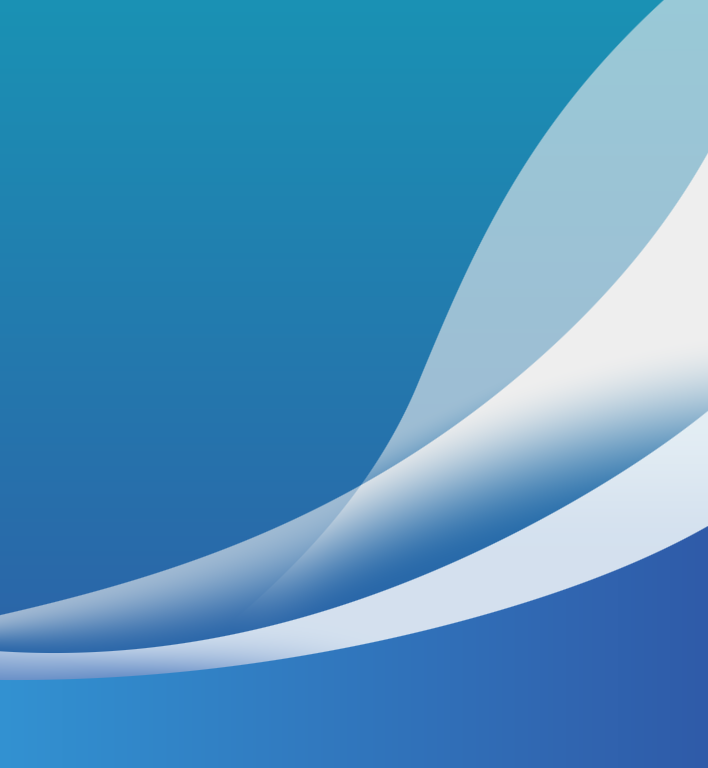
This background is drawn by a Shadertoy shader. Its source:

```glsl
// Abstract backdrop: a teal-to-blue sky crossed by a translucent sail,
// a fading white ribbon and a pale band above a blue floor.
// Each edge is a polynomial curve, filled with gradients and layered back to front.

// Antialiased coverage of the region where d is positive
float cover(float d) {
    return clamp(0.5 + d / fwidth(d), 0.0, 1.0);
}

// Edge heights as functions of x
float ribbonTop(float x) {
    return 0.199 + x * (0.21 + 0.12 * x + 0.235 * x * x + 0.037 * pow(x, 12.0));
}

float bandTop(float x) {
    return 0.152 + x * (-0.06 + 0.395 * x - 0.03 * x * x + 0.008 * pow(x, 12.0));
}

float floorTop(float x) {
    return 0.1146 + x * (-0.008 + 0.192 * x + 0.0165 * pow(x, 8.0));
}

// Left edge of the sail as a function of y, bending around mid height
float sailLeft(float y) {
    float t = y - 0.5;
    float slope = t > 0.0 ? 0.45 + 0.98 * t * t : 0.45 - 1.15 * t + 0.45 * t * t;
    return 0.59 + t * slope;
}

void mainImage(out vec4 fragColor, in vec2 fragCoord) {
    vec2 p = fragCoord / iResolution.xy;
    float top = ribbonTop(p.x);
    float middle = bandTop(p.x);
    float bottom = floorTop(p.x);
    vec3 white = vec3(0.933);

    // Sky
    vec3 sky = mix(vec3(0.165, 0.40, 0.66), vec3(0.10, 0.57, 0.705),
                   clamp((p.y - 0.2) / 0.8, 0.0, 1.0));
    vec3 color = sky;

    // Sail, thinning out towards its lower tip
    float sail = cover(p.x - sailLeft(p.y));
    float sailFade = smoothstep(-0.06, 0.05, p.y - 0.371 - 0.45 * (p.x - 0.514));
    color = mix(color, white, 0.6 * sail * sailFade);

    // Ribbon: a faint veil on the left, opaque white on the right
    float across = (p.y - middle) / (top - middle);
    float veil = 0.6 * smoothstep(-0.1, 1.05, across);
    float away = 1.0 - p.x;
    float whiteLine = 0.564 - 0.15 * away - 0.34 * away * away;
    float shine = smoothstep(whiteLine - 0.16 - 0.06 * p.x, whiteLine, p.y);
    float opacity = mix(veil, shine, sail * smoothstep(0.32, 0.46, p.x));
    color = mix(color, mix(sky, white, opacity), cover(top - p.y));

    // Pale band, bluer at its lower left
    float rise = clamp((p.y - bottom) / (middle - bottom), 0.0, 1.0);
    float paleness = mix(0.08 + 0.55 * rise, 1.0, smoothstep(0.15, 0.55, p.x + 0.12 * rise));
    vec3 band = mix(vec3(0.38, 0.54, 0.77), vec3(0.83, 0.88, 0.935), paleness);
    band = mix(band, vec3(0.89, 0.93, 0.955), smoothstep(0.28, 0.46, p.y));
    color = mix(color, band, cover(middle - p.y));

    // Floor
    vec3 ground = mix(vec3(0.195, 0.57, 0.82), vec3(0.185, 0.355, 0.66), p.x);
    color = mix(color, ground, cover(bottom - p.y));

    fragColor = vec4(color, 1.0);
}
```
